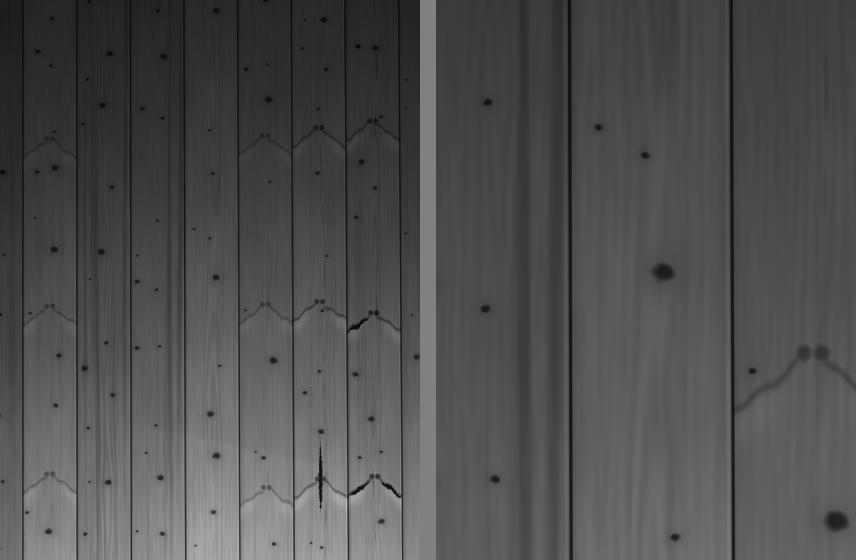
Left, the full canvas; right, a detail of the centre.
Reproduce this texture procedurally as a WebGL 2 fragment shader.

```glsl
#version 300 es
precision highp float;
// Upright softwood boards in dim grey light that brightens downward.
// Each board gets its own mix of rings, streaks and branch whorls; hashed knots
// bend a stretched gradient-noise grain, and dark grooves part the boards.
uniform vec2 u_resolution;
out vec4 outColor;

const float FIRST_SEAM = 0.0545;     // canvas width = 1
const float PITCH_TOP = 0.1278;
const float PITCH_BOTTOM = 0.1292;
const float GROOVE_HALF = 0.0011;
const float KNOT_STEP = 0.14;
const float WHORL_STEP = 0.42;
const float WHORL_BASE = 0.18;
const float RING_FREQ = 115.0;
const vec3 LIGHT_CURVE = vec3(0.145, 0.18, 0.25);
const vec3 TINT = vec3(1.0, 1.0, 0.988);
// Per board: rings, streaks, whorls, tone
const vec4 BOARDS[9] = vec4[9](
  vec4(0.7, 0.4, 0.0, 0.87), vec4(0.1, 0.2, 0.6, 1.03), vec4(1.0, 0.8, 0.0, 0.93),
  vec4(0.3, 1.0, 0.0, 0.95), vec4(0.9, 0.2, 0.0, 1.05), vec4(0.4, 0.3, 0.6, 1.0),
  vec4(0.7, 0.2, 0.9, 1.03), vec4(0.6, 0.3, 1.0, 1.0), vec4(0.5, 0.3, 0.0, 0.97));

float hash(vec2 p) {
  vec3 v = fract(vec3(p.xyx) * 0.1031);
  v += dot(v, v.yzx + 33.33);
  return fract((v.x + v.y) * v.z);
}

float corner(vec2 cell, vec2 offset) {
  float angle = 6.2832 * hash(cell);
  return dot(vec2(cos(angle), sin(angle)), offset);
}

float noise(vec2 p) {
  vec2 i = floor(p), f = fract(p), u = f * f * f * (f * (f * 6.0 - 15.0) + 10.0);
  vec2 e = vec2(0.0, 1.0);
  return mix(mix(corner(i, f), corner(i + e.yx, f - e.yx), u.x),
             mix(corner(i + e.xy, f - e.xy), corner(i + 1.0, f - 1.0), u.x), u.y);
}

float bell(float x, float width) { return exp(-x * x / (width * width)); }

// x: dark core, y: soft halo, z: sideways push of the grain
vec3 knots(vec2 q, float id) {
  vec3 sum = vec3(0.0);
  for (int n = 0; n < 6; n++) {
    float lane = float(n / 3);
    float cell = floor(q.y / KNOT_STEP) + float(n % 3) - 1.0;
    vec2 seed = vec2(cell + 37.0 * lane + 11.0, id + 5.0);
    float present = step(hash(seed + 71.0), mix(0.85, 0.5, lane));
    float size = hash(seed + 23.0);
    float radius = mix(0.003, 0.0085, size * size) * mix(1.0, 0.8, lane);
    vec2 center = vec2(PITCH_TOP * (mix(0.56, 0.2, lane) + 0.24 * (hash(seed) - 0.5)),
                       (cell + 0.15 + 0.7 * hash(seed + 47.0)) * KNOT_STEP);
    vec2 d = (q - center) / radius;
    float m = length(d * vec2(0.85, 1.05)) + 0.3 * noise(d * 0.8 + seed);
    sum.x += present * (1.0 - smoothstep(0.45, 1.35, m));
    sum.y += present * bell(m, 2.1);
    sum.z += present * radius * 0.8 * d.x / (1.0 + abs(d.x))
           * bell(length(d * vec2(0.3, 0.15)), 1.0);
  }
  return sum;
}

// x: dark marks, y: pale wings spreading down from a ring of branches
vec2 whorl(vec2 q, float id, float strength, float pixel) {
  float cell = floor((q.y - WHORL_BASE) / WHORL_STEP + 0.5);
  float jitter = (hash(vec2(cell + 3.0, id + 9.0)) - 0.5) * 0.05;
  vec2 d = q - vec2(0.5 * PITCH_TOP, WHORL_BASE + cell * WHORL_STEP + jitter);
  float side = abs(d.x) / PITCH_TOP;
  float arch = d.y + 0.09 * side + 0.014 * noise(vec2(q.x * 45.0 + id * 7.0, cell));
  float pale = bell(arch + 0.016, 0.017) * smoothstep(0.06, 0.35, side);
  float edge = 0.4 * bell(arch, 0.004) * smoothstep(0.0, 0.1, side);
  float pair = 0.6 * (1.0 - smoothstep(0.003, 0.009, length(vec2(abs(d.x) - 0.007, d.y))));
  // Open scars: an upright split on odd boards, slanted gashes on even ones
  float rough = 0.003 * noise(q * 130.0);
  float scarred = smoothstep(0.8, 0.9, strength), odd = mod(id, 2.0);
  float splitWidth = 0.0045 * (1.0 - pow(d.y / 0.08, 2.0)) + rough;
  float split = smoothstep(-pixel, pixel, splitWidth - abs(d.x)) * odd * step(cell, 0.5);
  float gashWidth = 0.006 * (1.0 - pow((side - 0.3) / 0.2, 2.0)) + rough;
  float chosen = (1.0 - odd) * step(cell, 1.5) * max(step(d.x, 0.0), step(cell, 0.5));
  float gash = smoothstep(-pixel, pixel, gashWidth - abs(arch + 0.004)) * chosen;
  return vec2(max(max(edge, pair) * strength, 0.85 * scarred * max(split, gash)),
              pale * strength);
}

void main() {
  vec2 p = gl_FragCoord.xy / u_resolution.x;
  float pixel = 1.0 / u_resolution.x;
  float drop = 1.0 - gl_FragCoord.y / u_resolution.y;
  float pitch = mix(PITCH_TOP, PITCH_BOTTOM, drop);
  float column = (p.x - FIRST_SEAM) / pitch, id = floor(column);
  vec2 q = vec2((column - id) * pitch, p.y);
  vec4 board = BOARDS[clamp(int(id) + 1, 0, 8)];

  // Grain: nested arches about the pith, long streaks and fine fibre
  vec3 knot = knots(q, id);
  float x = q.x - knot.z;
  float axis = x - pitch * (0.54 + 0.14 * noise(vec2(id * 5.3, q.y * 2.0)));
  float arches = 3.5 * noise(vec2(id * 7.3 + 2.5, q.y * 2.2)) * exp(-abs(axis) / 0.016);
  float ring = sin(6.2832 * (length(vec2(axis, 0.006)) * RING_FREQ + arches));
  float streak = smoothstep(0.0, 0.45, noise(vec2(x * 75.0 + id * 9.7, q.y * 0.8)));
  float fibre = noise(vec2(x * 170.0 + id * 31.0, q.y * 14.0));
  float blotch = noise(vec2(q.x * 14.0 + id * 17.0, q.y * 5.0));
  float pith = bell(axis, 0.0018) * smoothstep(-0.1, 0.3, noise(vec2(id, q.y * 14.0)));
  float wood = 1.0 + 0.055 * board.x * ring * bell(axis, 0.034) - 0.24 * board.y * streak
             + 0.07 * fibre + 0.08 * blotch - 0.22 * board.z * pith;

  // Knots and whorls
  vec2 branch = whorl(q, id, board.z, pixel);
  wood *= (1.0 - 0.12 * min(knot.y, 1.0)) * (1.0 - 0.62 * min(knot.x, 1.0));
  wood *= (1.0 + 0.2 * branch.y) * (1.0 - branch.x);

  // Falling light, with a faint slanted sheen low in the middle
  float light = dot(LIGHT_CURVE, vec3(1.0, drop, drop * drop));
  light *= 1.06 - 0.5 * pow(p.x - 0.58, 2.0);
  float below = drop - 0.75 - 0.165 * (p.x - 0.31);
  float sheen = smoothstep(0.0, 0.012, below) * exp(-max(below, 0.0) * 9.0);
  light += 0.025 * sheen * smoothstep(0.28, 0.4, p.x) * (1.0 - smoothstep(0.75, 0.85, p.x));

  // Groove with a thin lit lip
  float seam = q.x < 0.5 * pitch ? q.x : q.x - pitch;
  float groove = 1.0 - smoothstep(GROOVE_HALF - 0.5 * pixel, GROOVE_HALF + pixel, abs(seam));
  float shade = light * board.w * wood * (1.0 + 0.22 * bell(seam + 0.0036, 0.0016));
  shade *= (1.0 - 0.68 * groove) * (1.0 - 0.12 * bell(seam, 0.006));
  outColor = vec4(TINT * shade, 1.0);
}
```
